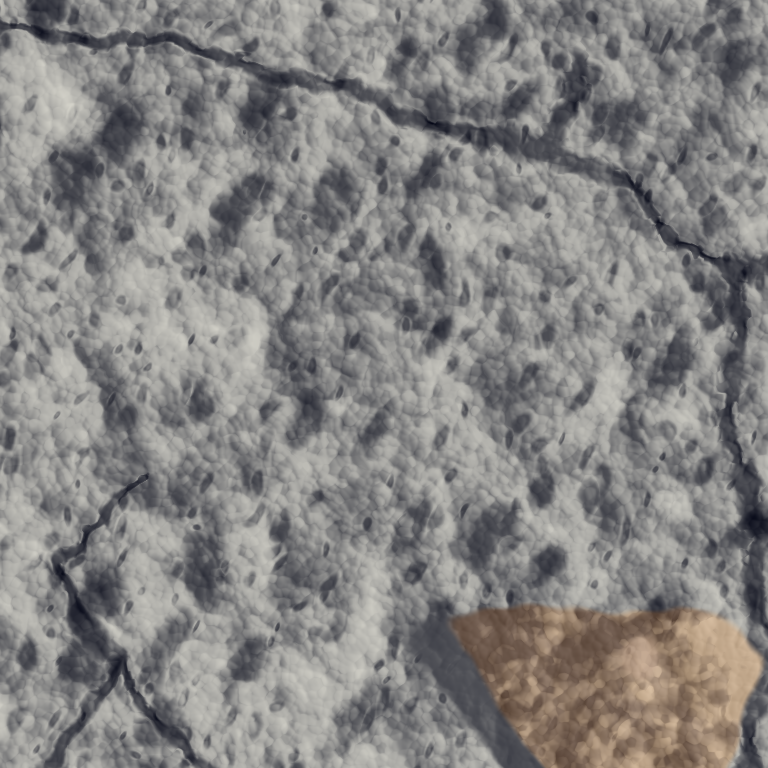
Give the GLSL for this texture, as a Shadertoy shader.

```glsl
// Weathered grey concrete with pits, winding cracks and one embedded tan pebble, lit from the right.
#define BASE_GREY 0.59
#define RELIEF 0.075
#define MOTTLE 0.15
#define PIT_DARK 0.27
#define PIT_SHARE 0.42
#define PIT_LEAN 0.45
#define CRACK_WIDTH 0.0092
#define CRACK_DARK 0.36
#define GRAIN_CRISPNESS 11.0
#define LIGHT_STEP vec2(0.0034, 0.0015)

// Crack path; it retraces itself at forks and jumps once to the lower left.
const int CRACK_POINTS = 23;
const vec2 CRACK[CRACK_POINTS] = vec2[](
    vec2(-.02, .965), vec2(.2, .945), vec2(.34, .912), vec2(.5, .865),
    vec2(.62, .815), vec2(.72, .81), vec2(.75, .91), vec2(.72, .81),
    vec2(.83, .745), vec2(.88, .685), vec2(.95, .65), vec2(1.02, .665),
    vec2(.95, .65), vec2(.96, .53), vec2(.945, .43), vec2(.99, .3),
    vec2(.975, -.02), vec2(.18, .38), vec2(.07, .27), vec2(.15, .13),
    vec2(.28, -.02), vec2(.15, .13), vec2(.05, -.02));

vec2 hash2(vec2 p) {
    vec3 q = fract(p.xyx * vec3(.1031, .1030, .0973));
    q += dot(q, q.yzx + 33.33);
    return fract((q.xx + q.yz) * q.zy);
}

mat2 rotation(float a) {
    return mat2(cos(a), sin(a), -sin(a), cos(a));
}

// Soft cellular noise: x is a smooth dome height, y the blended grain tone.
vec2 grains(vec2 p) {
    vec2 cell = floor(p);
    float toneSum = 0.0, weightSum = 1e-4;
    for (int j = -1; j <= 1; j++)
    for (int i = -1; i <= 1; i++) {
        vec2 c = cell + vec2(i, j);
        vec2 d = c + hash2(c) - p;
        float weight = exp(-GRAIN_CRISPNESS * dot(d, d));
        toneSum += weight * hash2(c + 57.0).x;
        weightSum += weight;
    }
    return vec2(log(weightSum) / GRAIN_CRISPNESS, toneSum / weightSum);
}

// Scattered leaning oval hollows, 0 outside to 1 inside.
float pits(vec2 p, float freq) {
    vec2 q = rotation(PIT_LEAN) * p * freq, cell = floor(q);
    float hollow = 0.0;
    for (int j = -1; j <= 1; j++)
    for (int i = -1; i <= 1; i++) {
        vec2 c = cell + vec2(i, j), kind = hash2(c + 71.0);
        vec2 d = (q - c - 0.15 - 0.7 * hash2(c + 13.0)) * vec2(1.0, 0.55);
        float size = mix(0.12, 0.38, kind.x);
        float inside = 1.0 - smoothstep(size * 0.4, size, length(d));
        hollow = max(hollow, inside * step(kind.y, PIT_SHARE));
    }
    return hollow;
}

float crackDistance(vec2 p) {
    float nearest = 1.0;
    for (int i = 1; i < CRACK_POINTS; i++) {
        vec2 a = CRACK[i - 1], ab = CRACK[i] - a, ap = p - a;
        if (length(ab) > 0.5) continue;
        float t = clamp(dot(ap, ab) / dot(ab, ab), 0.0, 1.0);
        nearest = min(nearest, length(ap - ab * t));
    }
    return nearest;
}

vec2 wander(vec2 p) {
    return p + 0.007 * sin(p.yx * vec2(31.0, 27.0) + 2.0 * sin(p * 19.0))
             + 0.003 * sin(p.yx * vec2(83.0, 97.0) + 2.0 * sin(p * 61.0));
}

// Rounded wedge-shaped pebble, negative inside.
float pebble(vec2 p) {
    vec4 sides = vec4(p.y - 0.207,
        dot(p - vec2(.6, .155), vec2(-.81, -.59)),
        dot(p - vec2(.99, .11), vec2(.92, -.39)),
        dot(p - vec2(.965, .18), vec2(.7, .7)));
    return 0.018 * log(dot(exp(sides / 0.018), vec4(1.0)));
}

// Returns height, mottled tone, pit mask and crack mask.
vec4 surface(vec2 p) {
    vec2 q = wander(p), grainPoint = mix(p, q, 0.3);
    float height = 0.0, tone = 0.0, freq = 8.0, strength = 1.0;
    for (int i = 0; i < 5; i++) {
        float turn = float(i) * 1.3 + 0.4;
        vec2 g = grains(rotation(turn) * grainPoint * freq + 40.0 + float(i) * 17.0);
        height += strength * g.x / freq;
        tone += strength * (g.y - 0.5);
        freq *= 1.9;
        strength *= 0.93;
    }
    float pit = max(pits(q + 3.0, 10.0), 0.7 * pits(q + 8.0, 27.0));
    float width = CRACK_WIDTH * (1.15 + tone * 0.8) * mix(0.85, 1.5, smoothstep(0.3, 1.0, p.x));
    width = max(width, CRACK_WIDTH * 0.4);
    float crack = 1.0 - smoothstep(width * 0.4, width * 1.4, crackDistance(q));
    height -= 0.005 * pit + 0.008 * crack;
    return vec4(height, tone, pit, crack);
}

void mainImage(out vec4 fragColor, in vec2 fragCoord) {
    vec2 p = fragCoord / iResolution.y;
    vec4 here = surface(p);
    float slope = (here.x - surface(p + LIGHT_STEP).x) / length(LIGHT_STEP);
    float lit = clamp(slope, -2.5, 2.5) * RELIEF;

    // Concrete: cool in the hollows, warm on the lit grains, with soft tonal limits.
    vec2 edge = p + 0.7 * (wander(p) - p);
    float shadow = 1.0 - smoothstep(-0.008, 0.008, pebble(edge + vec2(.058, .008)));
    float grey = BASE_GREY + lit + MOTTLE * here.y - PIT_DARK * here.z - CRACK_DARK * here.w;
    grey = mix(grey, 0.27 + 0.4 * lit, 0.9 * shadow);
    grey -= 0.55 * max(grey - 0.66, 0.0);
    grey += 0.5 * max(0.32 - grey, 0.0);
    vec3 color = grey + (grey - 0.52) * vec3(.04, .02, -.10);

    // Pebble: brown to pale tan, brighter toward the light.
    float glow = smoothstep(0.62, 1.0, p.x) * 0.6 + here.y * 0.6 + 0.2 - 0.35 * here.z;
    vec3 tan = mix(vec3(.41, .33, .28), vec3(.77, .67, .56), clamp(glow, 0.0, 1.0));
    float pale = 1.0 - smoothstep(0.022, 0.034, length(edge - vec2(.83, .14)));
    tan = mix(tan, vec3(.72, .61, .52), 0.6 * pale) + 0.4 * lit;
    color = mix(color, tan, 1.0 - smoothstep(-0.005, 0.005, pebble(edge)));

    fragColor = vec4(color, 1.0);
}
```
